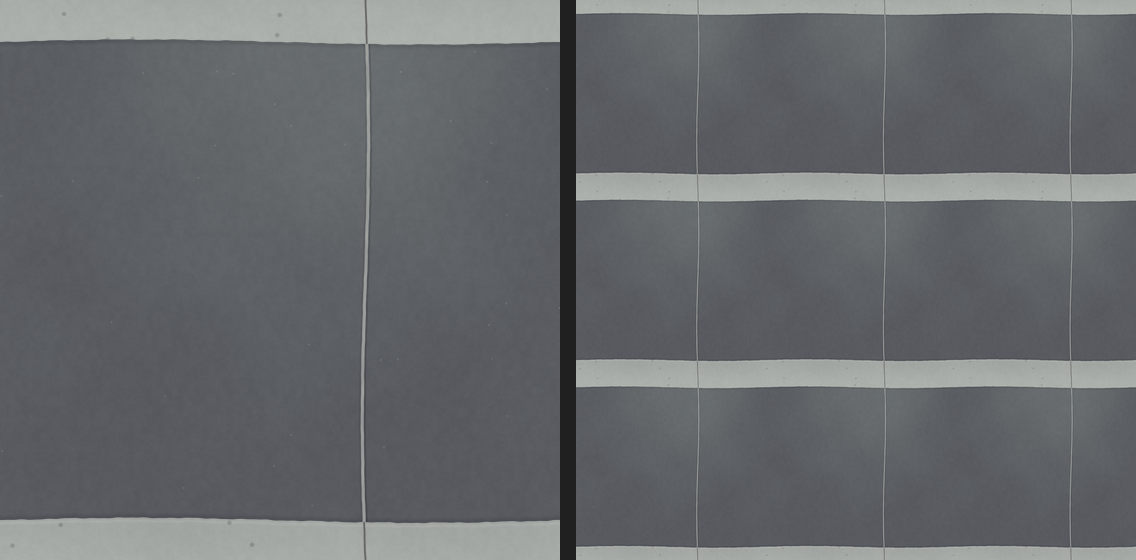
Left: one tile. Right: repeated 3 by 3.
Reproduce this texture procedurally as a WebGL 1 fragment shader.

```glsl
precision highp float;
// Broad slate-grey tile band between pale strips, crossed by one thin upright joint.
uniform vec2 u_resolution;

const float TAU = 6.2831853;
const vec3 SLATE_DARK = vec3(0.343, 0.353, 0.374);
const vec3 SLATE_PALE = vec3(0.412, 0.431, 0.438);
const vec3 STRIP_DIM = vec3(0.635, 0.652, 0.638);
const vec3 STRIP_PALE = vec3(0.672, 0.692, 0.674);
const vec3 JOINT_PALE = vec3(0.63, 0.64, 0.63);
const vec3 JOINT_DARK = vec3(0.36, 0.36, 0.35);

float hash(vec2 p) {
  vec3 q = fract(vec3(p.xyx) * 0.1031);
  q += dot(q, q.yzx + 33.33);
  return fract((q.x + q.y) * q.z);
}

// Value noise that wraps after a whole number of cells
float wrapNoise(vec2 uv, vec2 cells) {
  vec2 p = uv * cells;
  vec2 i = floor(p);
  vec2 f = fract(p);
  f = f * f * (3.0 - 2.0 * f);
  vec2 a = mod(i, cells);
  vec2 b = mod(i + 1.0, cells);
  return mix(mix(hash(a), hash(vec2(b.x, a.y)), f.x),
             mix(hash(vec2(a.x, b.y)), hash(b), f.x), f.y);
}

// Wrapping cellular layer of sparse round specks
float specks(vec2 uv, float cells, float share, float radius) {
  vec2 p = uv * cells;
  vec2 id = mod(floor(p), cells);
  vec2 center = 0.3 + 0.4 * vec2(hash(id + 7.1), hash(id + 19.7));
  float present = step(1.0 - share, hash(id + 41.3));
  return present * (1.0 - smoothstep(0.3 * radius, radius, length(fract(p) - center)));
}

// Small irregular waver along an edge, periodic over one unit
float waver(float t, float phase) {
  return sin(TAU * 9.0 * t + phase) + 0.7 * sin(TAU * 23.0 * t + 2.3 * phase)
       + 0.5 * sin(TAU * 41.0 * t + 4.1 * phase);
}

// Broad mottling from layered periodic sines
float mottle(vec2 uv) {
  return 0.5 * sin(TAU * (uv.x * 2.0 + uv.y) + 1.2 * sin(TAU * uv.y * 2.0))
       + 0.3 * sin(TAU * (uv.y * 3.0 - uv.x * 2.0) + 1.7)
       + 0.2 * sin(TAU * (uv.x * 5.0 + uv.y * 2.0) + 0.6);
}

// Soft line of a given half width
float lineMask(float dist, float halfWidth, float soft) {
  return 1.0 - smoothstep(halfWidth - soft, halfWidth + soft, abs(dist));
}

vec3 slateColor(vec2 uv) {
  float glow = 0.62 + 0.38 * cos(TAU * (uv.x - 0.58));
  float light = smoothstep(0.15, 0.95, uv.y) * glow + 0.12 * mottle(uv);
  return mix(SLATE_DARK, SLATE_PALE, clamp(light, 0.0, 1.0));
}

vec3 stripColor(vec2 uv) {
  float across = fract(uv.y + 0.5) - 0.5;
  vec3 color = mix(STRIP_PALE, STRIP_DIM, smoothstep(-0.07, 0.07, across));
  return color + 0.008 * mottle(uv);
}

void main() {
  vec2 uv = gl_FragCoord.xy / u_resolution;
  float soft = max(0.0013, 0.75 / min(u_resolution.x, u_resolution.y));

  // Band edges, gently bowed so that they meet across the seam
  float bow = 0.0045 * sin(TAU * uv.x);
  float low = 0.071 + bow + 0.0005 * waver(uv.x, 1.0);
  float high = 0.925 + bow + 0.0004 * waver(uv.x, 2.6);
  float inside = min(uv.y - low, high - uv.y);
  float band = smoothstep(-soft, soft, inside);

  // Slate and strips, with a darker rim and a pale lip
  vec3 slate = slateColor(uv) - 0.045 * (1.0 - smoothstep(0.0, 0.011, inside));
  vec3 strip = stripColor(uv) + 0.025 * lineMask(uv.y - low + 0.006, 0.002, 0.002);
  strip -= 0.11 * specks(uv, 23.0, 0.06, 0.13);
  slate += 0.07 * specks(uv + 0.013, 31.0, 0.05, 0.08);

  // Leaning joint: pale with a dark flank on slate, thin and dark on the strips
  float jointX = 0.6525 - 0.0055 * sin(TAU * uv.y + 3.1415927 * 2.0)
               + 0.0002 * waver(uv.y, 3.3);
  float off = uv.x - jointX;
  slate -= 0.07 * lineMask(off - 0.0045, 0.0015, 0.0015);
  slate -= 0.04 * lineMask(off + 0.0045, 0.0012, 0.0015);
  float fade = 0.82 + 0.18 * wrapNoise(uv, vec2(1.0, 40.0));
  slate = mix(slate, JOINT_PALE, fade * lineMask(off, 0.0027, soft));
  strip = mix(strip, JOINT_DARK, 0.9 * lineMask(off, 0.0016, soft));

  // Fine surface grain
  float grain = wrapNoise(uv, vec2(220.0)) + wrapNoise(uv, vec2(90.0, 60.0)) - 1.0;
  vec3 color = mix(strip, slate, band) + 0.013 * grain;
  gl_FragColor = vec4(clamp(color, 0.0, 1.0), 1.0);
}
```
